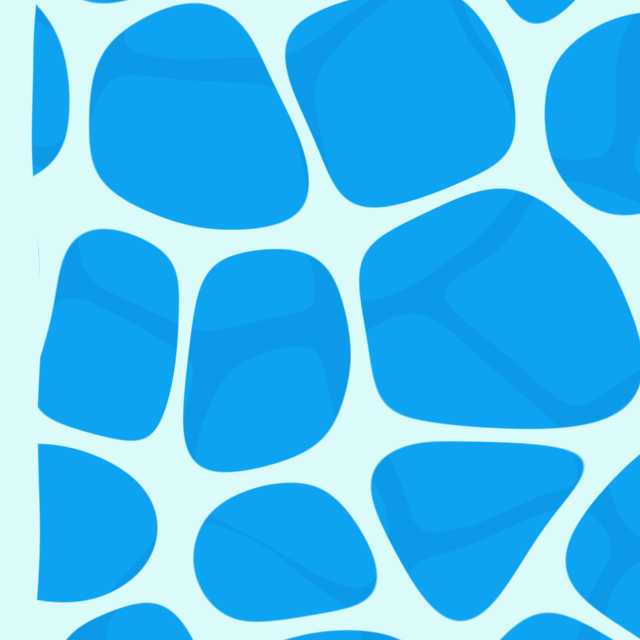
Reproduce this pattern procedurally as a three.js fragment shader.

```glsl
varying vec2 vUv;

const vec3 WATER = vec3(0.055, 0.638, 0.945);
const vec3 SHADE = vec3(0.047, 0.605, 0.908);
const vec3 FOAM = vec3(0.853, 0.984, 0.980);
const float SOFT_EDGE = 0.0016;

vec2 hash2(vec2 p) {
  vec2 q = vec2(dot(p, vec2(127.1, 311.7)), dot(p, vec2(269.5, 183.3)));
  return fract(sin(q) * 43758.545);
}

float corner(vec2 cell, vec2 offset) {
  return dot(hash2(cell) * 2.0 - 1.0, offset);
}

// Gradient noise, roughly -0.7 to 0.7
float gradientNoise(vec2 p) {
  vec2 i = floor(p);
  vec2 f = p - i;
  vec2 u = f * f * f * (f * (f * 6.0 - 15.0) + 10.0);
  vec2 e = vec2(1.0, 0.0);
  float low = mix(corner(i, f), corner(i + e.xy, f - e.xy), u.x);
  float high = mix(corner(i + e.yx, f - e.yx), corner(i + e.xx, f - e.xx), u.x);
  return mix(low, high, u.y);
}

vec2 warp(vec2 p, float frequency, float amount) {
  vec2 q = p * frequency;
  return p + amount * vec2(gradientNoise(q + 3.7), gradientNoise(q + 19.2));
}

// Jittered cell centre on staggered rows
vec2 cellCentre(vec2 cell, float jitter, float seed) {
  float stagger = 0.5 * mod(cell.y, 2.0);
  return cell + vec2(stagger, 0.5) + jitter * (hash2(cell + seed) - 0.5);
}

// Distance to the cell walls, blended so that the cell corners are round
float roundedCells(vec2 p, float jitter, float rounding, float seed) {
  vec2 base = floor(p);
  vec2 nearest = vec2(8.0);
  for (int y = -2; y <= 2; y++) {
    for (int x = -2; x <= 2; x++) {
      vec2 toCentre = cellCentre(base + vec2(x, y), jitter, seed) - p;
      if (dot(toCentre, toCentre) < dot(nearest, nearest)) nearest = toCentre;
    }
  }
  float sum = 0.0;
  for (int y = -2; y <= 2; y++) {
    for (int x = -2; x <= 2; x++) {
      vec2 toCentre = cellCentre(base + vec2(x, y), jitter, seed) - p;
      vec2 across = toCentre - nearest;
      float span = length(across);
      if (span > 0.001) {
        float wall = dot(0.5 * (toCentre + nearest), across / span);
        sum += exp(-wall / rounding);
      }
    }
  }
  return -rounding * log(sum);
}

// Coverage of the wall net, with all lengths in canvas units
float net(vec2 uv, float scale, float halfWidth, float jitter, float rounding, float seed) {
  float d = roundedCells(uv * scale, jitter, rounding, seed) / scale;
  return 1.0 - smoothstep(-SOFT_EDGE, SOFT_EDGE, d - halfWidth);
}

// Wavy foam strip along the left side
float shoreline(vec2 uv, float width, float wave) {
  float edge = width + wave * gradientNoise(vec2(uv.y * 3.3, 5.4));
  return 1.0 - smoothstep(-SOFT_EDGE, SOFT_EDGE, uv.x - edge);
}

void main() {
  // Broken, wider net of shade below the surface
  vec2 deep = warp(vUv + vec2(0.37, 0.21), 5.0, 0.045);
  float shadeWidth = 0.015 + 0.026 * gradientNoise(vUv * 3.1 + 8.3);
  float shade = net(deep, 2.9, shadeWidth, 0.8, 0.05, 41.0);

  // Foam net with swelling and thinning strands
  vec2 surface = warp(vUv, 4.0, 0.035);
  float foamWidth = 0.0095 + 0.007 * gradientNoise(vUv * 4.3 + 2.6);
  float foam = net(surface, 3.0, foamWidth, 0.75, 0.1, 7.0);
  foam = max(foam, shoreline(vUv, 0.058, 0.035));

  vec3 color = mix(WATER, SHADE, shade);
  gl_FragColor = vec4(mix(color, FOAM, foam), 1.0);
}
```
